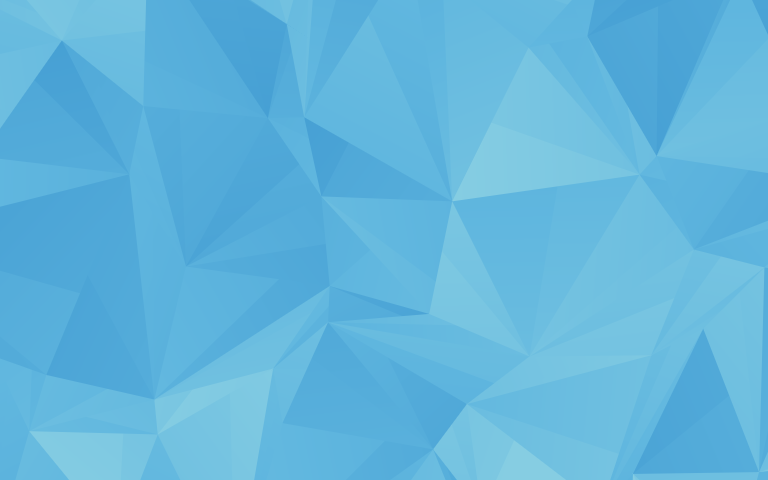
A Shadertoy shader for this background:

```glsl
// Low-poly backdrop: irregular blue triangles with soft shading and faint creases.

const float CELL_SIZE = 0.232;   // mean vertex spacing, in canvas heights
const float GRID_ANGLE = -0.45;  // tilt of the lattice rows
const float JITTER = 0.97;       // share of a cell a vertex may roam

const vec3 DEEP_BLUE = vec3(0.285, 0.635, 0.835);
const vec3 SKY_BLUE = vec3(0.375, 0.715, 0.873);
const vec3 PALE_BLUE = vec3(0.500, 0.790, 0.885);

float hash(vec2 p, float seed) {
    vec3 q = fract(vec3(p.xyx + seed * 7.13) * vec3(0.1031, 0.1030, 0.0973));
    q += dot(q, q.yzx + 33.33);
    return fract((q.x + q.y) * q.z);
}

mat2 rotation(float angle) {
    float c = cos(angle), s = sin(angle);
    return mat2(c, s, -s, c);
}

float cross2(vec2 a, vec2 b) {
    return a.x * b.y - a.y * b.x;
}

// Canvas position of a cell's vertex; smoothstep favours the cell rim,
// which mixes large facets with small ones and slivers
vec2 vertexAt(vec2 cell, mat2 tilt) {
    vec2 roam = vec2(hash(cell, 1.0), hash(cell, 2.0));
    vec2 offset = smoothstep(0.0, 1.0, roam) - 0.5;
    return tilt * (cell + 0.5 + JITTER * offset) * CELL_SIZE;
}

// Signed distance to the line a-b, positive on its left
float edgeDistance(vec2 p, vec2 a, vec2 b) {
    return cross2(normalize(b - a), p - a);
}

// Pixel coverage of the side where the distance is positive
float coverageOf(float distance, float pixel) {
    return clamp(0.5 + distance / pixel, 0.0, 1.0);
}

// Broad layered sines, with a paler lower half
float regionalTone(vec2 p) {
    return 0.24 * (0.5 - p.y)
         + 0.08 * sin(5.2 * p.x + 2.0 * p.y + 0.6)
         + 0.05 * sin(8.0 * p.y - 3.4 * p.x + 1.9);
}

vec3 toneColor(float tone) {
    vec3 color = mix(DEEP_BLUE, SKY_BLUE, min(tone * 2.0, 1.0));
    return mix(color, PALE_BLUE, max(tone * 2.0 - 1.0, 0.0));
}

// Facet colour in rgb times its pixel coverage, with the coverage in alpha
vec4 facet(vec2 p, vec2 a, vec2 b, vec2 c, vec2 cell, float id, float pixel) {
    float inside = min(edgeDistance(p, a, b),
                   min(edgeDistance(p, b, c), edgeDistance(p, c, a)));

    vec2 center = (a + b + c) / 3.0;
    float angle = 6.2832 * hash(cell, id + 5.0);
    float slope = 0.55 * dot(p - center, vec2(cos(angle), sin(angle)));
    float shade = 0.42 * hash(cell, 4.0) + 0.66 * hash(cell, id + 8.0) - 0.52;

    // Faint fold from one corner to a point on the opposite edge
    vec2 foldEnd = mix(b, c, 0.25 + 0.5 * hash(cell, id + 11.0));
    float foldSide = coverageOf(edgeDistance(p, a, foldEnd), pixel) - 0.5;
    float fold = 0.34 * (hash(cell, id + 14.0) - 0.5) * foldSide;

    float tone = 0.5 + shade + regionalTone(center) + slope + fold;
    vec3 color = toneColor(clamp(tone, -0.1, 1.1));
    return vec4(color, 1.0) * coverageOf(inside, pixel);
}

// Splits a lattice quad along a random diagonal that stays inside it
vec4 quad(vec2 p, vec2 cell, mat2 tilt, float pixel) {
    vec2 a = vertexAt(cell, tilt);
    vec2 b = vertexAt(cell + vec2(1, 0), tilt);
    vec2 c = vertexAt(cell + vec2(1, 1), tilt);
    vec2 d = vertexAt(cell + vec2(0, 1), tilt);

    bool acFits = cross2(c - a, b - a) < 0.0 && cross2(c - a, d - a) > 0.0;
    bool bdFits = cross2(d - b, c - b) < 0.0 && cross2(d - b, a - b) > 0.0;
    bool useAC = acFits && (!bdFits || hash(cell, 3.0) < 0.5);

    if (useAC) {
        return facet(p, a, b, c, cell, 1.0, pixel)
             + facet(p, a, c, d, cell, 2.0, pixel);
    }
    return facet(p, b, c, d, cell, 1.0, pixel)
         + facet(p, b, d, a, cell, 2.0, pixel);
}

void mainImage(out vec4 fragColor, in vec2 fragCoord) {
    vec2 p = fragCoord / iResolution.y;
    float pixel = 1.0 / iResolution.y;
    mat2 tilt = rotation(GRID_ANGLE);
    vec2 home = floor(transpose(tilt) * p / CELL_SIZE);

    // Only the four quads touching the home cell can cover this point
    vec4 sum = vec4(0.0);
    for (int y = -1; y <= 0; y++) {
        for (int x = -1; x <= 0; x++) {
            sum += quad(p, home + vec2(x, y), tilt, pixel);
        }
    }
    fragColor = vec4(sum.rgb / max(sum.a, 0.001), 1.0);
}
```
